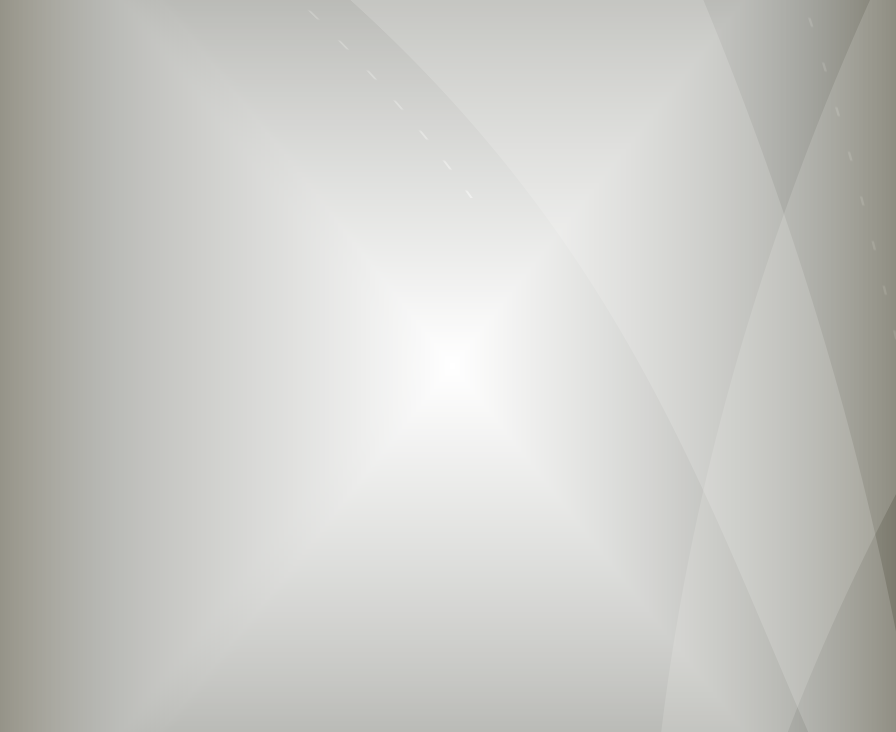
This background is drawn by a WebGL 1 fragment shader. Its source:

```glsl
precision highp float;
// Grey rectangular glow with crossing translucent curved bands.

uniform vec2 u_resolution;

// Coverage to the right of a boundary, softened over one pixel.
float rightOf(float x, float boundary) {
  return clamp((x - boundary) * u_resolution.x + 0.5, 0.0, 1.0);
}

// Short strokes repeated down a curve between two heights.
float dashes(vec2 p, float curve, float spacing, float top, float bottom) {
  float gap = abs(fract((p.y - top) / spacing) - 0.5) * spacing;
  float stroke = 1.0 - smoothstep(0.004, 0.008, gap);
  float line = 1.0 - smoothstep(0.0005, 0.0022, abs(p.x - curve));
  return stroke * line * step(top, p.y) * step(p.y, bottom);
}

void main() {
  // Canvas units, with y measured down from the top edge.
  vec2 p = gl_FragCoord.xy / u_resolution;
  p.y = 1.0 - p.y;
  float y = p.y;

  // Rectangular distance from the glow, with faint concentric steps.
  vec2 offset = (p - vec2(0.505, 0.5)) * vec2(3.067, 2.0);
  float d = max(abs(offset.x), abs(offset.y));
  d = mix(d, (floor(d * 64.0) + 0.5) / 64.0, 0.55);

  // The left wedge falls off later than the other three.
  float shade = 1.0 - 0.24 * d - 0.03 * pow(d, 4.0);
  float leftShade = 1.0 - 0.22 * d - 0.006 * pow(d, 6.0);
  float leftWedge = smoothstep(-0.05, 0.15, -offset.x - abs(offset.y));
  shade = mix(shade, leftShade, leftWedge);

  // Cool grey that warms at the outer sides.
  vec3 color = shade + (1.0 - shade) * vec3(0.0, 0.01, -0.05);
  color += vec3(0.008, -0.004, -0.022) * smoothstep(1.15, 1.55, d);

  // Two light bands, each bounded by a pair of curves.
  float arc = 0.391 + y * (0.903 + y * (-0.629 + y * 0.237));
  float descending = 0.785 + y * (0.338 - 0.103 * y);
  float ascending = 0.971 + y * (-0.368 + 0.135 * y);
  float low = y - 0.675;
  float corner = 1.0 + low * (-0.43 + 0.18 * low);
  float bandA = rightOf(p.x, arc) * (1.0 - rightOf(p.x, descending));
  float bandB = rightOf(p.x, ascending) * (1.0 - rightOf(p.x, corner));
  color = mix(color, vec3(0.99, 0.99, 0.98), 0.16 * bandA);
  color = mix(color, vec3(0.98, 0.98, 0.96), 0.15 * bandB);

  // Faint dashed trails.
  float trail = dashes(p, 0.333 + y * (0.85 - 0.5 * y), 0.041, 0.0, 0.27);
  trail += dashes(p, 0.897 + y * (0.26 - 0.08 * y), 0.061, 0.0, 0.47);
  color += 0.05 * trail;

  gl_FragColor = vec4(clamp(color, 0.0, 1.0), 1.0);
}
```
